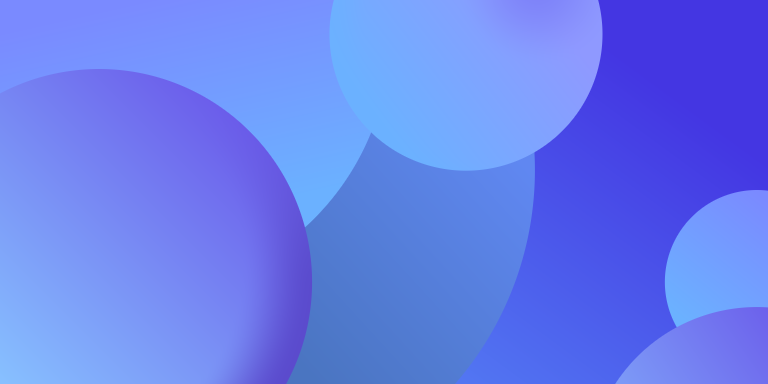
Give the GLSL for this background, as a WebGL 2 fragment shader.

```glsl
#version 300 es
precision highp float;
// Overlapping soft spheres in blue and violet on an indigo backdrop.
// Each disc is a circle distance with its own linear gradient, layered
// back to front; offset circles add the shaded rims and a soft glow.

uniform vec2 u_resolution;
out vec4 fragColor;

// Discs: centre x, centre y, radius, in units of the canvas height
const vec3 SHADE_DISC  = vec3(0.544, 0.557, 0.849);
const vec3 SKY_DISC    = vec3(0.339, 0.909, 0.677);
const vec3 TOP_DISC    = vec3(1.2135, 0.911, 0.3555);
const vec3 LEFT_DISC   = vec3(0.258, 0.2656, 0.5547);
const vec3 SMALL_DISC  = vec3(1.971, 0.2656, 0.2396);
const vec3 CORNER_DISC = vec3(1.971, -0.2396, 0.440);

// Colours
const vec3 INDIGO     = vec3(0.265, 0.212, 0.888);
const vec3 ROYAL      = vec3(0.322, 0.465, 0.950);
const vec3 STEEL      = vec3(0.290, 0.458, 0.755);
const vec3 CORNFLOWER = vec3(0.375, 0.530, 0.945);
const vec3 PERIWINKLE = vec3(0.480, 0.540, 1.000);
const vec3 AZURE      = vec3(0.420, 0.695, 1.000);
const vec3 LILAC      = vec3(0.560, 0.600, 1.000);
const vec3 ICE        = vec3(0.530, 0.755, 1.000);
const vec3 VIOLET     = vec3(0.420, 0.365, 0.920);
const vec3 RIM_VIOLET = vec3(0.355, 0.295, 0.805);
const vec3 GLOW_BLUE  = vec3(0.490, 0.510, 0.975);

// Linear gradient running from point a to point b
vec3 gradient(vec2 p, vec2 a, vec2 b, vec3 colA, vec3 colB) {
    vec2 axis = b - a;
    return mix(colA, colB, clamp(dot(p - a, axis) / dot(axis, axis), 0.0, 1.0));
}

// Antialiased coverage of a disc
float cover(vec2 p, vec3 disc) {
    float d = length(p - disc.xy) - disc.z;
    return clamp(0.5 - d * u_resolution.y, 0.0, 1.0);
}

// Soft crescent: grows with distance from a shifted disc centre
float crescent(vec2 p, vec3 disc, vec2 shift, float inner, float outer) {
    return smoothstep(inner, outer, length(p - disc.xy - shift));
}

void main() {
    vec2 p = gl_FragCoord.xy / u_resolution.y;

    // Backdrop
    vec3 color = gradient(p, vec2(1.2, 0.0), vec2(1.75, 0.75), ROYAL, INDIGO);

    // Large flat discs at the back
    vec3 shade = gradient(p, vec2(0.80, 0.02), vec2(1.38, 0.55), STEEL, CORNFLOWER);
    color = mix(color, shade, cover(p, SHADE_DISC));

    vec3 sky = gradient(p, vec2(0.40, 0.40), vec2(0.27, 0.98), AZURE, PERIWINKLE);
    color = mix(color, sky, cover(p, SKY_DISC));

    // Top sphere with a blue left rim and a violet glow above
    vec3 top = gradient(p, vec2(1.05, 0.60), vec2(1.47, 0.92), AZURE, LILAC);
    float topRim = crescent(p, TOP_DISC, vec2(0.07, 0.0), 0.33, 0.43);
    top = mix(top, AZURE, 0.7 * topRim);
    float glow = 1.0 - smoothstep(0.0, 0.22, length(p - vec2(1.40, 1.04)));
    top = mix(top, GLOW_BLUE, glow);
    color = mix(color, top, cover(p, TOP_DISC));

    // Left sphere, darkening towards its right rim
    vec3 left = gradient(p, vec2(0.0), vec2(0.65), ICE, VIOLET);
    float leftRim = crescent(p, LEFT_DISC, vec2(-0.10, 0.05), 0.47, 0.66);
    left = mix(left, RIM_VIOLET, leftRim * smoothstep(0.55, 0.05, p.y - 0.2));
    color = mix(color, left, cover(p, LEFT_DISC));

    // Two spheres in the lower right corner
    vec3 small = gradient(p, vec2(1.76, 0.18), vec2(2.0, 0.48), AZURE, PERIWINKLE);
    color = mix(color, small, cover(p, SMALL_DISC));

    vec3 corner = gradient(p, vec2(1.40, -0.20), vec2(2.02, 0.22), ICE, VIOLET);
    color = mix(color, corner, cover(p, CORNER_DISC));

    fragColor = vec4(color, 1.0);
}
```
